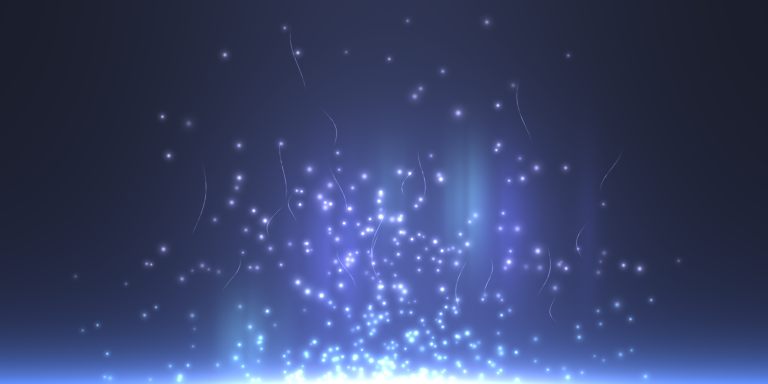
Write a Shadertoy shader that draws this background.

```glsl
// A night-blue stage with aurora curtains above a glowing horizon.
// Gaussian glows form the backdrop; hashed loops scatter rising sparks
// and thin wavy strands. Units: canvas height = 1, origin at lower left.

const vec3 NIGHT    = vec3(0.095, 0.105, 0.150);
const vec3 SKY      = vec3(0.080, 0.095, 0.160);
const vec3 HEART    = vec3(0.115, 0.135, 0.270);
const vec3 HAZE     = vec3(0.080, 0.110, 0.240);
const vec3 HORIZON  = vec3(0.190, 0.340, 0.600);
const vec3 FLARE    = vec3(0.650, 0.550, 0.350);
const vec3 CYAN     = vec3(0.130, 0.250, 0.260);
const vec3 VIOLET   = vec3(0.080, 0.075, 0.220);
const vec3 ICE      = vec3(0.550, 0.850, 1.000);
const vec3 LAVENDER = vec3(0.780, 0.740, 1.000);

float hash(float n) {
    return fract(sin(n * 12.9898) * 43758.5453);
}

float noise(float x) {
    float cell = floor(x);
    float t = fract(x);
    return mix(hash(cell), hash(cell + 1.0), t * t * (3.0 - 2.0 * t));
}

float gauss(float d, float width) {
    d /= width;
    return exp(-d * d);
}

// Soft elliptical veil of light
float veil(vec2 p, vec2 centre, vec2 size) {
    return gauss(p.x - centre.x, size.x) * gauss(p.y - centre.y, size.y);
}

vec3 backdrop(vec2 p) {
    vec3 col = NIGHT;
    col += SKY * gauss(p.x - 1.0, 0.62);
    col += HEART * veil(p, vec2(1.06, 0.36), vec2(0.42, 0.34));
    col += HAZE * exp(-p.y / 0.28);
    col += HORIZON * exp(-p.y / 0.065);
    col += FLARE * exp(-p.y / 0.028) * gauss(p.x - 1.02, 0.48);
    return col;
}

// Curtains broken into vertical streaks
vec3 aurora(vec2 p) {
    float streak = 0.55 + 0.6 * noise(p.x * 24.0) + 0.25 * noise(p.x * 61.0);
    vec3 col = CYAN * veil(p, vec2(1.215, 0.47), vec2(0.055, 0.14));
    col += 0.50 * CYAN * veil(p, vec2(1.02, 0.50), vec2(0.06, 0.12));
    col += 0.65 * CYAN * veil(p, vec2(0.64, 0.12), vec2(0.09, 0.11));
    col += VIOLET * veil(p, vec2(1.33, 0.42), vec2(0.075, 0.18));
    col += VIOLET * veil(p, vec2(0.88, 0.35), vec2(0.10, 0.20));
    col += 0.3 * VIOLET * veil(p, vec2(1.53, 0.40), vec2(0.03, 0.20));
    return col * streak;
}

// Sparks spread around centreX; a larger crowding packs them near the base
vec3 sparks(vec2 p, int count, float seed, float centreX, float spread,
            vec2 rangeY, float crowding, float size) {
    vec3 col = vec3(0.0);
    for (int i = 0; i < count; i++) {
        float id = seed + float(i) * 4.17;
        float x = centreX + spread * (hash(id) + hash(id + 0.31) - 1.0);
        float y = mix(rangeY.x, rangeY.y, pow(hash(id + 0.67), crowding));
        float rnd = hash(id + 1.13);
        float radius = size * mix(0.55, 1.2, rnd * rnd);
        float d = length(p - vec2(x, y));
        float light = 0.85 * gauss(d, radius) + 0.28 * gauss(d, radius * 2.8);
        vec3 tint = mix(ICE, LAVENDER, smoothstep(0.08, 0.35, y));
        col += tint * light * mix(0.35, 1.0, hash(id + 1.79));
    }
    return col;
}

// Faint dotted strands swaying as they climb
float strands(vec2 p, float pixel) {
    float light = 0.0;
    float width = max(0.0016, 0.6 * pixel);
    for (int i = 0; i < 20; i++) {
        float id = 51.0 + float(i) * 3.71;
        vec2 base = vec2(0.5 + 1.15 * hash(id), 0.08 + 0.72 * hash(id + 0.4));
        float t = (p.y - base.y) / mix(0.08, 0.22, hash(id + 0.9));
        float sway = 0.018 * sin(t * 4.0 + 6.28 * hash(id + 1.3));
        float lean = 0.07 * (hash(id + 1.7) - 0.5) * t;
        float fade = smoothstep(0.0, 0.3, t) * (1.0 - smoothstep(0.6, 1.0, t));
        float dots = 0.3 + 0.7 * noise(p.y * 130.0 + id);
        light += gauss(p.x - base.x - sway - lean, width) * fade * dots;
    }
    return light;
}

void mainImage(out vec4 fragColor, in vec2 fragCoord) {
    vec2 p = fragCoord / iResolution.y;
    p.x += 1.0 - 0.5 * iResolution.x / iResolution.y;

    vec3 col = backdrop(p) + aurora(p);
    col += 0.28 * LAVENDER * strands(p, 1.0 / iResolution.y);

    // Floor dust, central fountain, then high drifting sparks
    col += 0.6 * sparks(p, 150, 3.0, 1.0, 0.95, vec2(0.01, 0.38), 1.4, 0.0050);
    col += sparks(p, 170, 811.0, 0.98, 0.42, vec2(0.01, 0.56), 1.8, 0.0055);
    col += 0.8 * sparks(p, 65, 1907.0, 1.0, 0.70, vec2(0.30, 0.95), 1.5, 0.0055);

    fragColor = vec4(clamp(col, 0.0, 1.0), 1.0);
}
```
